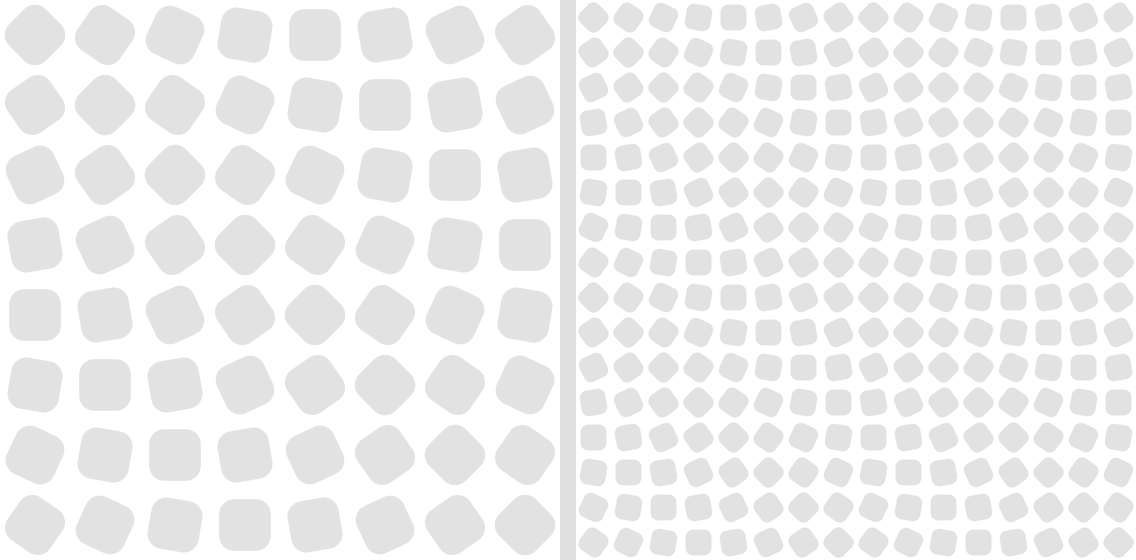
Left, the tile; right, the same tile 2 across and 2 down.
Reproduce this pattern procedurally as a WebGL 2 fragment shader.

```glsl
#version 300 es
precision highp float;
// Grid of pale rounded squares that turn step by step from one diagonal to the next.

uniform vec2 u_resolution;
out vec4 outColor;

const float REPEATS = 8.0;         // cells across and down
const float HALF_SIDE = 0.369;     // half the square's side, in cells
const float CORNER_RADIUS = 0.217; // in cells
const float MAX_TURN = 45.0;       // degrees, on the main diagonal
const float TURN_GRID = 5.0;       // turns snap to multiples of this, in degrees
const vec3 PAPER = vec3(1.0);
const vec3 TILE_GREY = vec3(0.887);

float roundedSquare(vec2 p, float halfSide, float radius) {
    vec2 q = abs(p) - halfSide + radius;
    return length(max(q, 0.0)) + min(max(q.x, q.y), 0.0) - radius;
}

// Clockwise turn of a cell in radians, constant along each falling diagonal
float cellTurn(vec2 cell) {
    float halfCycle = 0.5 * REPEATS;
    float stage = halfCycle - mod(cell.x + cell.y + 1.0, REPEATS);
    float degreesTurned = MAX_TURN * abs(stage) / halfCycle;
    float snapped = floor(degreesTurned / TURN_GRID + 0.5) * TURN_GRID;
    return radians(sign(stage) * snapped);
}

void main() {
    vec2 grid = gl_FragCoord.xy / u_resolution * REPEATS;
    vec2 cell = floor(grid);
    vec2 local = fract(grid) - 0.5;

    // Turn the cell's coordinates
    float angle = cellTurn(cell);
    float c = cos(angle);
    float s = sin(angle);
    vec2 turned = vec2(c * local.x - s * local.y, s * local.x + c * local.y);

    // Fill with a one-pixel soft edge
    float dist = roundedSquare(turned, HALF_SIDE, CORNER_RADIUS);
    float pixel = REPEATS / min(u_resolution.x, u_resolution.y);
    float coverage = clamp(0.5 - dist / pixel, 0.0, 1.0);
    outColor = vec4(mix(PAPER, TILE_GREY, coverage), 1.0);
}
```
